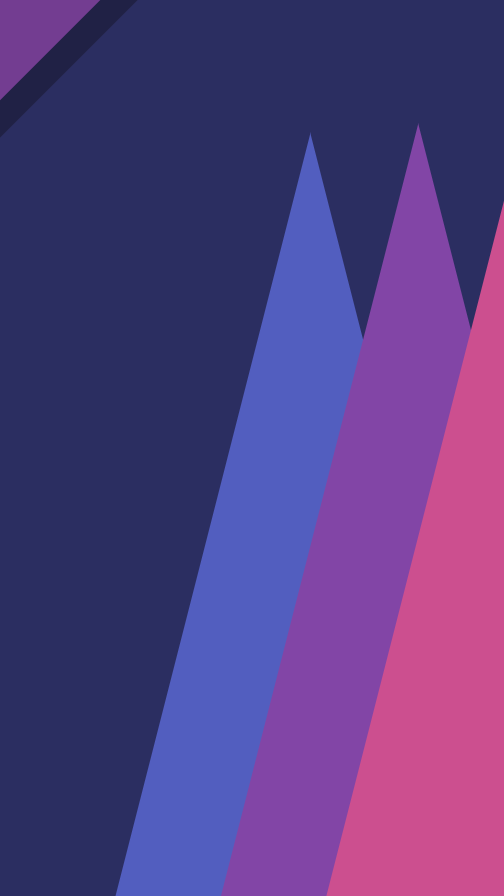
Reproduce this background procedurally as a Shadertoy shader.

```glsl
#define SPIKE_COUNT 3
#define FIRST_APEX vec2(0.3464, 0.8512)
#define APEX_STEP vec2(0.1204, 0.0107)
#define SPIKE_SLOPE 0.2555
#define CORNER_REACH 0.112
#define SHADOW_REACH 0.1536
#define NIGHT vec3(0.17, 0.18, 0.38)
#define SHADOW vec3(0.125, 0.13, 0.27)
#define CORNER vec3(0.45, 0.24, 0.57)
#define BLUE vec3(0.32, 0.37, 0.75)
#define PURPLE vec3(0.51, 0.27, 0.65)
#define PINK vec3(0.80, 0.31, 0.56)

// Signed distance to an endless wedge pointing upward
float spikeDistance(vec2 p, vec2 apex) {
    vec2 q = p - apex;
    return (abs(q.x) + SPIKE_SLOPE * q.y) / length(vec2(1.0, SPIKE_SLOPE));
}

// Signed distance to a diagonal cut across the top left corner
float cornerDistance(vec2 p, float reach) {
    return (p.x + 1.0 - p.y - reach) / sqrt(2.0);
}

// Antialiased coverage, one pixel wide
float coverage(float dist) {
    return clamp(0.5 - dist * iResolution.y, 0.0, 1.0);
}

void mainImage(out vec4 fragColor, in vec2 fragCoord) {
    vec2 p = fragCoord / iResolution.y;
    vec3 color = NIGHT;

    // Corner fold over its shadow
    color = mix(color, SHADOW, coverage(cornerDistance(p, SHADOW_REACH)));
    color = mix(color, CORNER, coverage(cornerDistance(p, CORNER_REACH)));

    // Overlapping spikes, back to front
    vec3 spikeColors[SPIKE_COUNT] = vec3[SPIKE_COUNT](BLUE, PURPLE, PINK);
    for (int i = 0; i < SPIKE_COUNT; i++) {
        vec2 apex = FIRST_APEX + float(i) * APEX_STEP;
        color = mix(color, spikeColors[i], coverage(spikeDistance(p, apex)));
    }

    fragColor = vec4(color, 1.0);
}
```
